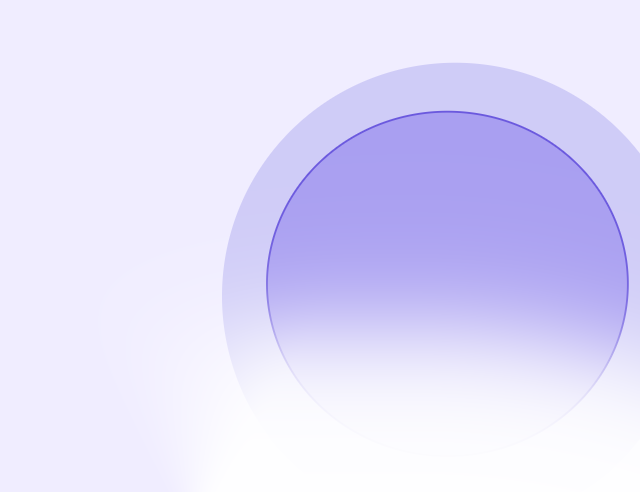
Give the GLSL for this background, as a WebGL 2 fragment shader.

```glsl
#version 300 es
precision highp float;

uniform vec2 u_resolution;
out vec4 outColor;

// Approximate signed distance to an axis-aligned ellipse
float ellipseDistance(vec2 p, vec2 radii) {
    float k = length(p / radii);
    float slope = length(p / (radii * radii));
    return k * (k - 1.0) / max(slope, 1e-4);
}

// Antialiased coverage of the inside of a shape
float coverage(float dist, float pixel) {
    return clamp(0.5 - dist / pixel, 0.0, 1.0);
}

// Mist rising from the bottom, with a left edge that softens with height
float mistDensity(vec2 p) {
    float right = max(p.x - 0.85, 0.0);
    float horizon = 0.334 - 0.35 * right * right;
    float rise = 1.0 / (1.0 + exp((p.y - horizon) / 0.064));
    float side = smoothstep(0.33 - 0.65 * p.y, 0.45 + 0.6 * p.y, p.x);
    return rise * side;
}

void main() {
    vec2 p = gl_FragCoord.xy / u_resolution.y;
    p.x *= 1.3017 * u_resolution.y / u_resolution.x;
    float pixel = 1.0 / u_resolution.y;

    vec3 color = vec3(0.941, 0.929, 1.0);

    // Pale outer disc
    float disc = length(p - vec2(0.926, 0.398)) - 0.4745;
    color = mix(color, vec3(0.812, 0.798, 0.969), coverage(disc, pixel));

    // Violet inner ellipse and its outline
    float oval = ellipseDistance(p - vec2(0.910, 0.423), vec2(0.367, 0.350));
    color = mix(color, vec3(0.663, 0.624, 0.945), coverage(oval, pixel));
    float outline = coverage(abs(oval) - 0.0019, pixel);
    color = mix(color, vec3(0.420, 0.350, 0.870), outline);

    // White mist over everything
    color = mix(color, vec3(0.996, 0.996, 1.0), mistDensity(p));

    outColor = vec4(color, 1.0);
}
```
